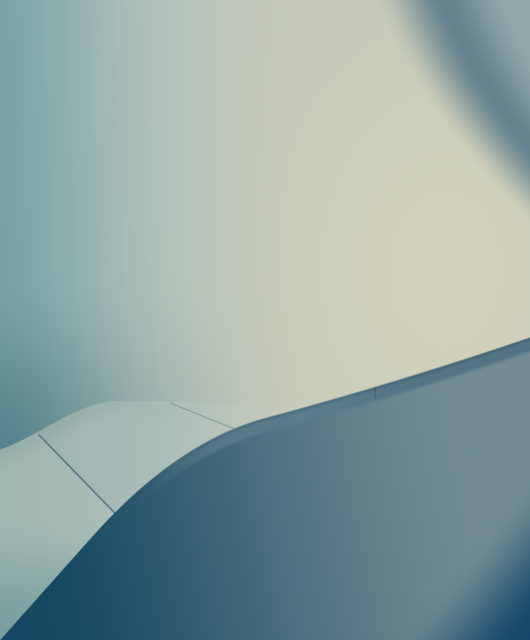
Reproduce this background procedurally as a Shadertoy shader.

```glsl
// Soft architectural curves: a pale wall, a panelled ledge and a dark sweeping body.

// Smooth minimum, rounds the meeting of two lines
float smoothMin(float a, float b, float k) {
    float h = max(k - abs(a - b), 0.0) / k;
    return min(a, b) - h * h * k * 0.25;
}

// Height of the dark body's upper edge
float bodyEdge(float x) {
    float rise = 0.219 + 0.254 * x - 0.06 * (x - 0.535) * (1.0 - x);
    return smoothMin(0.93 * x, rise, 0.12);
}

// Height of the ledge's upper edge
float ledgeEdge(float x) {
    return 0.29 + 0.083 * smoothstep(-0.05, 0.22, x) - 0.01 * smoothstep(0.3, 0.55, x);
}

float segmentDistance(vec2 p, vec2 a, vec2 b) {
    vec2 ab = b - a;
    return length(p - a - ab * clamp(dot(p - a, ab) / dot(ab, ab), 0.0, 1.0));
}

// Pale wall, teal at the left and warm toward the right
vec3 wallColor(vec2 uv) {
    float x = uv.x + 0.05 * (uv.y - 0.7);
    vec3 color = mix(vec3(0.46, 0.63, 0.65), vec3(0.69, 0.76, 0.73), smoothstep(-0.06, 0.36, x));
    color = mix(color, vec3(0.77, 0.79, 0.725), smoothstep(0.25, 0.58, x));
    vec2 glow = (uv - vec2(0.84, 0.58)) / vec2(0.36, 0.42);
    color = mix(color, vec3(0.83, 0.825, 0.72), 0.9 * exp(-1.6 * dot(glow, glow)));

    // Shade gathering above the ledge
    float shade = smoothstep(0.58, 0.28, uv.y) * smoothstep(0.6, 0.0, uv.x);
    color -= vec3(0.13, 0.125, 0.105) * shade;

    // Curved fold in the upper right corner
    float drop = 1.0 - uv.y;
    float fold = 0.75 * (uv.x - 0.849 - 0.45 * drop - 1.1 * drop * drop);
    vec3 inside = mix(vec3(0.39, 0.51, 0.56), vec3(0.57, 0.66, 0.67), smoothstep(-0.012, 0.085, fold));
    return mix(color, inside, smoothstep(-0.11, -0.005, fold));
}

vec3 ledgeColor(vec2 uv, float depth) {
    vec3 color = mix(vec3(0.60, 0.70, 0.69), vec3(0.67, 0.745, 0.725), smoothstep(0.0, 0.35, uv.x));
    color = mix(color, vec3(0.78, 0.80, 0.735), smoothstep(0.28, 0.58, uv.x));
    color -= vec3(0.15, 0.10, 0.07) * smoothstep(0.2, 0.0, uv.y);
    // Panel left of the first seam is a little greener
    float panel = smoothstep(-0.003, 0.003, 0.384 - 0.86 * uv.x - uv.y);
    color += vec3(0.025, 0.018, 0.005) * panel;
    return color - 0.035 * smoothstep(0.04, 0.0, depth) * smoothstep(0.4, 0.1, uv.x);
}

vec3 bodyColor(vec2 uv, float depth) {
    float x = uv.x + 0.25 * (uv.y - 0.2);
    vec3 color = mix(vec3(0.08, 0.28, 0.38), vec3(0.30, 0.43, 0.495), smoothstep(0.0, 0.6, x));
    color = mix(color, vec3(0.45, 0.55, 0.58), smoothstep(0.4, 0.95, x));

    // Deep blue shadow in the lower right corner
    float corner = (uv.x - 0.9) * 0.72 - (uv.y - 0.075) * 0.7;
    color = mix(color, vec3(0.08, 0.28, 0.42), smoothstep(-0.06, 0.115, corner));

    // Rim along the upper edge
    float reach = smoothstep(0.25, 0.45, uv.x);
    vec3 rim = mix(vec3(0.36, 0.49, 0.55), vec3(0.30, 0.43, 0.50), smoothstep(0.55, 0.85, uv.x));
    color = mix(color, rim, 0.8 * reach * smoothstep(0.027, 0.018, depth));
    return color - vec3(0.07, 0.06, 0.045) * smoothstep(0.009, 0.0, depth) * reach;
}

void mainImage(out vec4 fragColor, in vec2 fragCoord) {
    vec2 uv = fragCoord / iResolution.xy;
    float pixel = 1.0 / iResolution.y;
    vec2 aspect = vec2(0.828, 1.0);
    float ledgeDepth = ledgeEdge(uv.x) - uv.y;
    float bodyDepth = bodyEdge(uv.x) - uv.y;

    // Wall, then ledge dissolving to the right
    vec3 color = wallColor(uv);
    float ledge = smoothstep(-pixel, pixel, ledgeDepth) * smoothstep(0.62, 0.42, uv.x);
    color = mix(color, ledgeColor(uv, ledgeDepth), ledge);

    // Seams between the ledge panels
    float seam = segmentDistance(uv * aspect, vec2(0.074, 0.320) * aspect, vec2(0.217, 0.198) * aspect);
    color = mix(color, vec3(0.28, 0.42, 0.48), 0.8 * smoothstep(0.0022, 0.0004, seam));
    seam = segmentDistance(uv * aspect, vec2(0.322, 0.370) * aspect, vec2(0.445, 0.329) * aspect);
    color = mix(color, vec3(0.45, 0.56, 0.59), 0.6 * smoothstep(0.0019, 0.0003, seam));

    // Dark body, with one short joint in its rim
    vec3 body = bodyColor(uv, bodyDepth);
    float joint = smoothstep(0.0025, 0.0005, abs(uv.x - 0.708)) * smoothstep(0.021, 0.017, bodyDepth);
    body -= 0.07 * joint;
    color = mix(color, body, smoothstep(-pixel, 1.5 * pixel, bodyDepth));

    fragColor = vec4(color, 1.0);
}
```
